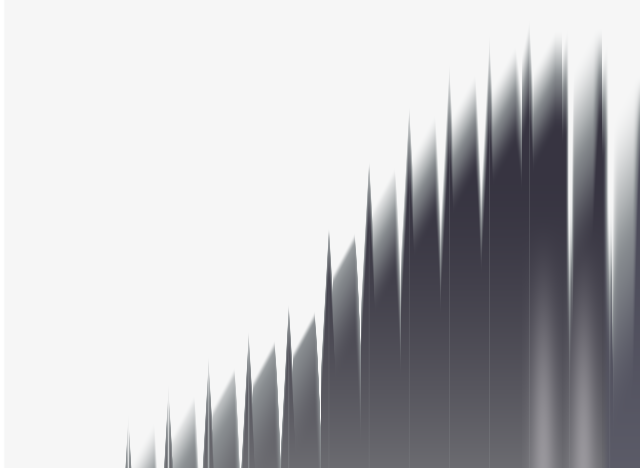
Write a Shadertoy shader that draws this background.

```glsl
#define PAPER vec3(0.965, 0.966, 0.966)
#define MIST vec3(0.57, 0.59, 0.60)
#define INK vec3(0.215, 0.205, 0.255)
#define ASH vec3(0.42, 0.42, 0.44)
#define PEARL vec3(0.66, 0.65, 0.67)
#define FIRST_SPIKE 0.2005
#define PERIOD 0.0627
#define VALLEY 0.2
#define LOBE_PEAK 0.64
#define MARGIN 0.0065

float gauss(float x, float width) {
    return exp(-x * x / (width * width));
}

// Height of the spike tips: a straight ramp that becomes a broad arch
float envelope(float cell) {
    float arch = cell - 10.7;
    return max(0.128 + 0.058 * cell, 0.97 - 0.0135 * arch * arch);
}

// Narrow tooth at the start of each cell
float spikeTop(float f, float cell) {
    float leftSlope = cell > 9.5 ? 0.4 : 1.55;
    float rightSlope = cell > 10.5 ? 8.0 : 1.45;
    return envelope(cell) - (f < 0.0 ? -f * leftSlope : f * rightSlope);
}

// Slanted shoulder that climbs to a peak, then drops into the valley
float lobeTop(float f, float cell) {
    float top = envelope(cell) - 0.025 - 0.16 * max(LOBE_PEAK - f, 0.0);
    float fall = max(f - LOBE_PEAK, 0.0) / (1.0 - VALLEY - LOBE_PEAK);
    float valleyDepth = cell > 9.5 ? 0.0 : (cell > 8.5 ? 0.1 : 0.25);
    top -= valleyDepth * pow(fall, 1.5);
    top -= 2.5 * max(0.1 - f, 0.0);
    return top - (cell > 11.5 ? 0.08 : 0.0);
}

// Ink density below an edge, with a long vertical fade
float fade(float depth, float softness, float crispness) {
    float ramp = clamp(depth / softness, 0.0, 1.0);
    float rim = smoothstep(0.0, 0.03, depth);
    return mix(ramp, 1.0, crispness * rim);
}

void mainImage(out vec4 fragColor, in vec2 fragCoord) {
    vec2 uv = fragCoord / iResolution.xy;
    float position = (uv.x - FIRST_SPIKE) / PERIOD + VALLEY;
    float cell = floor(position);
    float f = fract(position) - VALLEY;
    float lateness = smoothstep(4.0, 9.0, cell);

    // Spikes and lobes
    float spike = fade(spikeTop(f, cell) - uv.y, mix(0.10, 0.22, lateness), 0.25 * (1.0 - lateness));
    float lobeSoftness = mix(0.27, 0.23, lateness);
    if (cell > 10.5) {
        float wideFade = cell > 11.5 ? 0.72 : 0.48;
        lobeSoftness = mix(wideFade, 0.23, smoothstep(0.55, 0.76, f));
    }
    float crispness = 0.38 * smoothstep(0.0, 4.0, cell) * (1.0 - smoothstep(4.5, 6.5, cell));
    float lobe = fade(lobeTop(f, cell) - uv.y, lobeSoftness, crispness);
    float density = max(spike, lobe) * step(0.0, cell);

    // Pale seams inside the spikes and bright gaps at the right
    float seam = gauss(f, mix(0.035, 0.018, smoothstep(1.0, 5.0, cell)));
    density *= 1.0 - seam * mix(0.85, 0.25, smoothstep(0.0, 5.0, cell));
    if (cell > 10.5) {
        float gapWidth = cell > 11.5 ? 0.11 : 0.07;
        density *= 1.0 - gauss(f, gapWidth) * smoothstep(0.15, 0.6, uv.y);
    }

    // Body colour: dark above, ashen below, pearly in two columns
    vec3 body = mix(INK, ASH, pow(clamp(1.0 - uv.y / 0.62, 0.0, 1.0), 1.5));
    float pearlColumn = step(9.5, cell) * step(cell, 11.5) * gauss(f - 0.34, 0.3);
    body = mix(body, PEARL, 0.75 * pearlColumn * smoothstep(0.55, 0.0, uv.y));
    float indigoColumn = step(11.5, cell) * smoothstep(-0.2, 0.0, f);
    body = mix(body, vec3(0.33, 0.33, 0.39), 0.7 * indigoColumn);

    // Paper through mist to ink
    vec3 color = mix(PAPER, MIST, smoothstep(0.0, 0.5, density));
    color = mix(color, body, smoothstep(0.3, 0.95, density));

    // White margin at the left
    float pixel = 1.0 / iResolution.x;
    color = mix(vec3(1.0), color, smoothstep(MARGIN - pixel, MARGIN + pixel, uv.x));
    fragColor = vec4(color, 1.0);
}
```
